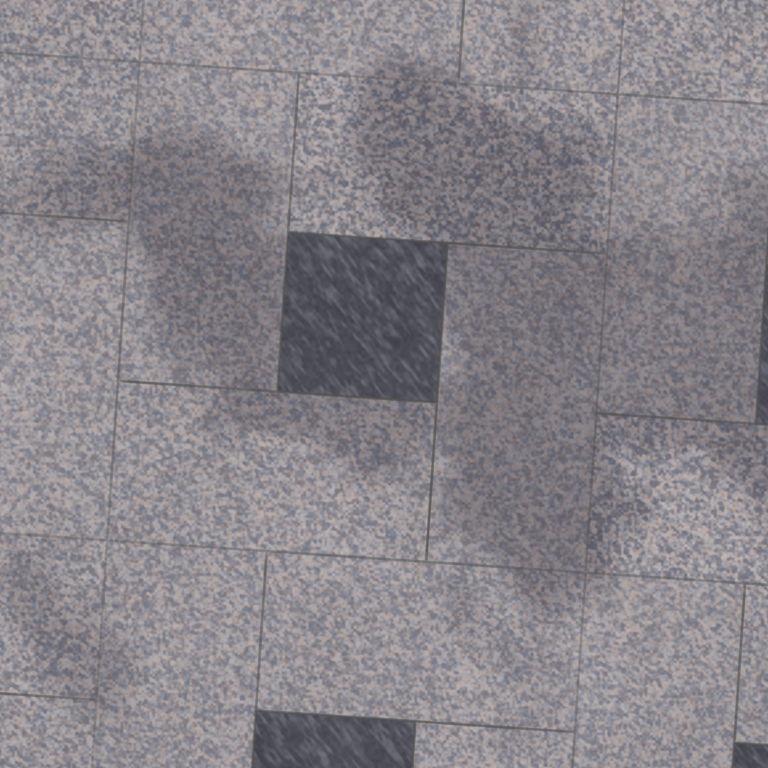
Reproduce this texture procedurally as a WebGL 1 fragment shader.

```glsl
precision highp float;

uniform vec2 u_resolution;

const float TILE_SIZE = 0.2081;
const float TILT = 0.0673;
const vec2 BLOCK_ORIGIN = vec2(0.1816, 0.9193);
const vec3 PALE_STONE = vec3(0.690, 0.655, 0.655);
const vec3 FLECK = vec3(0.470, 0.470, 0.515);
const vec3 DARK_STONE = vec3(0.290, 0.288, 0.330);
const vec3 SCRATCH = vec3(0.420, 0.422, 0.465);
const vec3 JOINT = vec3(0.315, 0.315, 0.305);
const vec3 STAIN_TINT = vec3(0.795, 0.790, 0.810);

float hash(vec2 p) {
  vec3 q = fract(vec3(p.xyx) * 0.1031);
  q += dot(q, q.yzx + 33.33);
  return fract((q.x + q.y) * q.z);
}

float noise(vec2 p) {
  vec2 i = floor(p);
  vec2 f = fract(p);
  f = f * f * (3.0 - 2.0 * f);
  float low = mix(hash(i), hash(i + vec2(1.0, 0.0)), f.x);
  float high = mix(hash(i + vec2(0.0, 1.0)), hash(i + 1.0), f.x);
  return mix(low, high, f.y);
}

float fbm(vec2 p) {
  float sum = 0.0;
  float amplitude = 0.5;
  for (int i = 0; i < 5; i++) {
    sum += amplitude * noise(p);
    p = p * 2.03 + 17.3;
    amplitude *= 0.5;
  }
  return sum;
}

vec2 rotate(vec2 p, float angle) {
  float c = cos(angle);
  float s = sin(angle);
  return vec2(c * p.x - s * p.y, s * p.x + c * p.y);
}

float boxDistance(vec2 p, vec2 halfSize) {
  vec2 d = abs(p) - halfSize;
  return length(max(d, 0.0)) + min(max(d.x, d.y), 0.0);
}

// Damp patch along a segment, its rim roughened by a cloud value
float stain(vec2 p, vec2 a, vec2 b, float radius, float cloud) {
  vec2 ab = b - a;
  float t = clamp(dot(p - a, ab) / dot(ab, ab), 0.0, 1.0);
  float d = length(p - a - ab * t) - radius + (cloud - 0.48) * 0.22;
  return 1.0 - smoothstep(-0.05, 0.035, d);
}

float stainCover(vec2 p, float cloud) {
  float cover = stain(p, vec2(0.22, 0.75), vec2(0.30, 0.57), 0.078, cloud);
  cover = max(cover, 0.85 * stain(p, vec2(0.32, 0.54), vec2(0.50, 0.42), 0.085, cloud));
  cover = max(cover, 0.75 * stain(p, vec2(0.08, 0.75), vec2(0.18, 0.76), 0.055, cloud));
  cover = max(cover, stain(p, vec2(0.60, 0.79), vec2(0.73, 0.77), 0.115, cloud));
  cover = max(cover, stain(p, vec2(0.69, 0.72), vec2(0.69, 0.33), 0.125, cloud));
  cover = max(cover, 0.9 * stain(p, vec2(0.82, 0.58), vec2(1.02, 0.54), 0.17, cloud));
  cover = max(cover, 0.6 * stain(p, vec2(0.68, 0.97), vec2(0.68, 0.85), 0.05, cloud));
  cover = max(cover, 0.6 * stain(p, vec2(0.61, 0.22), vec2(0.69, 0.09), 0.045, cloud));
  return max(cover, 0.6 * stain(p, vec2(0.02, 0.25), vec2(0.10, 0.13), 0.05, cloud));
}

vec3 granite(vec2 p, float tileSeed) {
  vec2 slanted = rotate(p, 0.6) * vec2(0.85, 1.15);
  float grain = 0.55 * noise(slanted * 185.0) + 0.45 * noise(p * 290.0 + 40.0);
  float flecks = smoothstep(0.18, 0.86, grain);
  flecks = mix(0.41, flecks, mix(0.75, 1.2, tileSeed));
  vec3 color = mix(PALE_STONE, FLECK, flecks);
  color += vec3(0.05, 0.0, -0.04) * (noise(p * 200.0 + 90.0) - 0.5);
  return color + 0.06 * (noise(p * 270.0 + 150.0) - 0.5);
}

vec3 slate(vec2 p) {
  vec2 along = rotate(p, 0.85);
  float streaks = noise(along * vec2(45.0, 210.0) + 60.0);
  float fine = noise(rotate(p, 1.0) * vec2(90.0, 260.0) + 20.0);
  float scratches = smoothstep(0.3, 1.0, 0.55 * streaks + 0.45 * fine);
  vec3 color = mix(DARK_STONE, SCRATCH, scratches);
  color += 0.05 * (noise(p * 220.0 + 20.0) - 0.5);
  return color + 0.07 * (fbm(p * 14.0) - 0.48);
}

void main() {
  vec2 p = gl_FragCoord.xy / u_resolution;
  vec2 grid = rotate(p - BLOCK_ORIGIN, TILT) * vec2(1.0, -1.0) / TILE_SIZE;
  vec2 block = floor(grid / 3.0);
  vec2 local = mod(grid, 3.0) - 1.5;
  float blur = 0.9 / (TILE_SIZE * min(u_resolution.x, u_resolution.y));

  // Four oblong slabs turn around a square one
  float jointDistance = 1.0;
  float slab = 4.0;
  vec2 turned = local;
  for (int i = 0; i < 4; i++) {
    float d = boxDistance(turned - vec2(-1.0, -0.5), vec2(0.5, 1.0));
    jointDistance = min(jointDistance, abs(d));
    if (d < 0.0) slab = float(i);
    turned = vec2(turned.y, -turned.x);
  }

  // Stone surfaces and damp patches
  float tileSeed = hash(block * 7.0 + vec2(slab * 3.0, slab + 50.0));
  float cover = stainCover(p, fbm(p * 8.0 + 5.0));
  vec3 color = granite(p, tileSeed);
  color *= 1.0 + 0.12 * (fbm(p * 7.0 + 30.0) - 0.48);
  color *= mix(vec3(1.0), STAIN_TINT, cover);
  float center = boxDistance(local, vec2(0.5));
  color = mix(color, slate(p), 1.0 - smoothstep(-blur, blur, center));

  // Joints, fainter around each block and unevenly worn
  float rim = abs(boxDistance(local, vec2(1.5)));
  float strength = mix(0.45, 0.7, smoothstep(0.02, 0.08, rim));
  strength *= mix(0.6, 1.15, noise(grid * 1.4 + 80.0));
  float joint = 1.0 - smoothstep(0.008 - blur, 0.008 + blur, jointDistance);
  color = mix(color, JOINT, joint * strength);

  gl_FragColor = vec4(color, 1.0);
}
```
